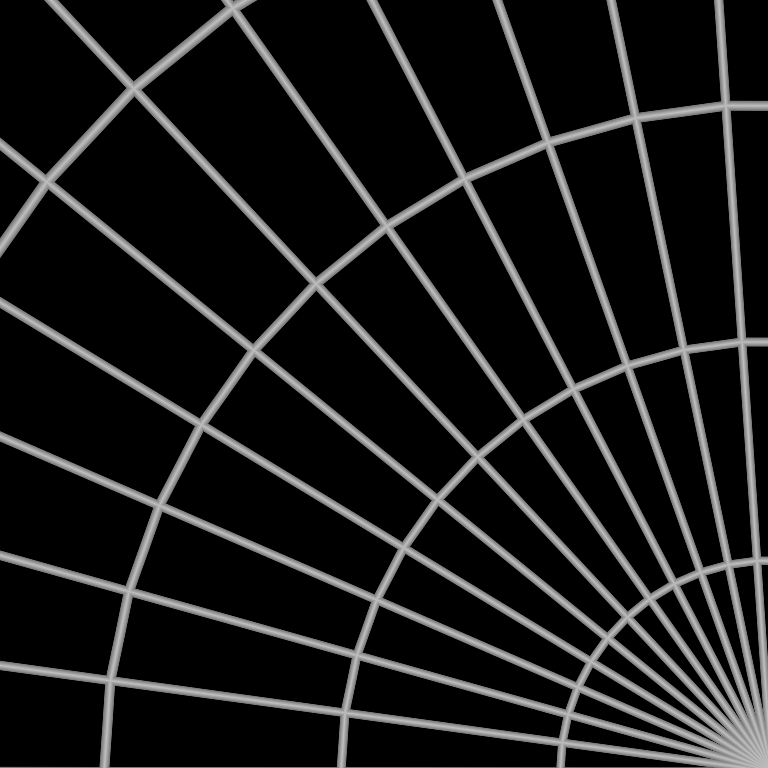
Reproduce this pattern procedurally as a Shadertoy shader.

```glsl
const vec2  HUB = vec2(1.0045, -0.0045);   // where the spokes meet
const float STEP = 6.2831853 / 46.0;       // angle between spokes, and between rings
const float FOCAL = 2.0;                   // projection distance of the dome
const float HALF_WIDTH = 0.0059;           // strand half width at the hub
const float CORE_GREY = 0.75;
const float RIM_GREY = 0.42;
const float EDGE_SOFTNESS = 0.7;           // in pixels

// Rounded strand: bright core fading to a darker, smoothed rim
float strand(float dist, float halfWidth, float pixel) {
    float shade = mix(CORE_GREY, RIM_GREY, min(dist / halfWidth, 1.0));
    return shade * clamp((halfWidth - dist) / (EDGE_SOFTNESS * pixel), 0.0, 1.0);
}

void mainImage(out vec4 fragColor, in vec2 fragCoord) {
    float pixel = 1.0 / iResolution.y;
    vec2 fromHub = fragCoord / iResolution.xy - HUB;
    float radius = length(fromHub);
    float angle = atan(fromHub.y, -fromHub.x);

    // Strands widen away from the hub with the projection
    float stretch = sqrt(1.0 + radius * radius / (FOCAL * FOCAL));

    // Spokes: fold the angle around the nearest one
    float spokeAngle = angle - STEP * round(angle / STEP);
    float spokeDist = radius * abs(sin(spokeAngle));
    float web = strand(spokeDist, HALF_WIDTH * stretch, pixel);

    // Rings: straight chords between spokes, at even latitudes on the dome
    float chordAngle = (fract(angle / STEP) - 0.5) * STEP;
    float apothem = cos(0.5 * STEP);
    float chordRadius = radius * cos(chordAngle) / apothem;
    float ring = max(round(atan(chordRadius / FOCAL) / STEP), 1.0);
    float ringDist = abs(chordRadius - FOCAL * tan(ring * STEP)) * apothem;
    web = max(web, strand(ringDist, HALF_WIDTH * stretch * stretch, pixel));

    fragColor = vec4(vec3(web), 1.0);
}
```
